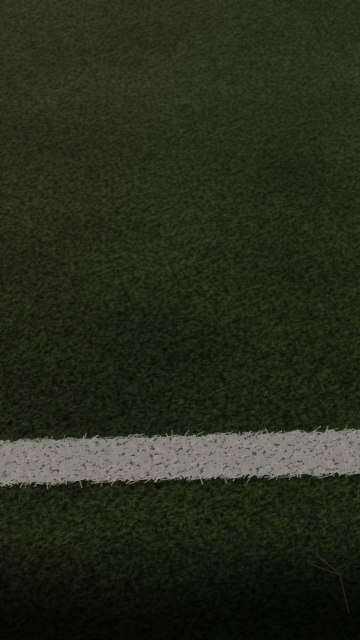
A Shadertoy shader for this texture:

```glsl
// Dim artificial turf receding upward, crossed by a ragged white painted line.

const vec3 TURF_FAR = vec3(0.178, 0.190, 0.115);
const vec3 TURF_MID = vec3(0.122, 0.138, 0.075);
const vec3 TURF_NEAR = vec3(0.032, 0.036, 0.019);
const vec3 GREEN_TINT = vec3(0.91, 1.02, 0.95);
const vec3 PAINT = vec3(0.530, 0.516, 0.490);
const vec3 PAINT_GAP = vec3(0.30, 0.29, 0.25);
const vec3 STRAW = vec3(0.22, 0.19, 0.11);
const float LINE_Y = 0.277;
const float LINE_SLOPE = 0.031;
const float LINE_HALF = 0.034;
const float BLADE_CELL = 0.0075;
const float BLADE_WIDTH = 0.0010;
const float GRAIN_FREQ = 125.0;

vec3 hash3(vec2 p) {
    vec3 q = fract(vec3(p.xyx) * vec3(0.1031, 0.1030, 0.0973));
    q += dot(q, q.yxz + 33.33);
    return fract((q.xxy + q.yzz) * q.zyx);
}

float cornerSlope(vec2 id, vec2 offset) {
    float a = 6.2832 * hash3(id + 71.0).x;
    return dot(vec2(cos(a), sin(a)), offset);
}

float gradientNoise(vec2 p) {
    vec2 i = floor(p), f = fract(p);
    vec2 u = f * f * f * (f * (f * 6.0 - 15.0) + 10.0);
    vec2 e = vec2(0.0, 1.0);
    return mix(mix(cornerSlope(i, f), cornerSlope(i + e.yx, f - e.yx), u.x),
               mix(cornerSlope(i + e, f - e), cornerSlope(i + 1.0, f - 1.0), u.x), u.y);
}

float fbm(vec2 p) {
    float sum = 0.0, amp = 1.0;
    for (int i = 0; i < 3; i++) {
        sum += amp * gradientNoise(p);
        p = mat2(1.6, 1.2, -1.2, 1.6) * p + 7.3;
        amp *= 0.5;
    }
    return sum;
}

float segmentDistance(vec2 p, vec2 a, vec2 b) {
    vec2 ab = b - a;
    return length(p - a - ab * clamp(dot(p - a, ab) / dot(ab, ab), 0.0, 1.0));
}

float stroke(float d, float width, float aa) {
    return 1.0 - smoothstep(width - aa, width + aa, d);
}

float lineDistance(vec2 p) {
    return abs(p.y - LINE_Y - LINE_SLOPE * p.x) - LINE_HALF;
}

// Broad light: dark foreground, warm far field, greener right side
vec3 turfLight(vec2 p) {
    vec3 c = mix(TURF_NEAR, TURF_MID, smoothstep(0.03, 0.20, p.y + 0.012 * sin(p.x * 9.0)));
    c = mix(c, TURF_FAR, smoothstep(0.38, 0.92, p.y));
    float right = smoothstep(0.08, 0.45, p.x) * (1.0 - 0.6 * smoothstep(0.6, 1.0, p.y));
    c *= mix(vec3(1.0), GREEN_TINT, right);
    vec2 hollow = (p - vec2(0.16, 0.39)) / vec2(0.20, 0.09);
    vec2 rightDip = (p - vec2(0.43, 0.74)) / vec2(0.16, 0.09);
    c *= 1.0 - 0.22 * exp(-dot(hollow, hollow)) - 0.13 * exp(-dot(rightDip, rightDip));
    return c * (1.0 + 0.17 * fbm(p * vec2(5.0, 11.0)));
}

// Short scattered blades; those rooted near the line are painted
vec3 addBlades(vec3 color, vec3 turf, vec2 p, float cell, float seed, float aa) {
    vec2 home = floor(p / cell);
    float nearFade = 1.0 - smoothstep(0.25, 0.75, p.y);
    for (int j = -1; j <= 1; j++)
    for (int i = -1; i <= 1; i++) {
        vec2 id = home + vec2(i, j);
        vec3 h = hash3(id + seed);
        float tone = hash3(id + seed + 19.0).y;
        vec2 root = (id + h.xy) * cell;
        float edge = lineDistance(root);
        float painted = step(edge, 0.006 * h.x * h.x - 0.001);
        float rim = painted * smoothstep(-0.006, 0.0, edge);
        float angle = mix(0.1, 2.0, h.z * h.z);
        float size = mix(mix(0.12, 0.42, tone), 0.75, rim);
        vec2 reach = vec2(cos(angle), sin(angle)) * cell * size;
        float cover = stroke(segmentDistance(p, root - reach, root + reach), BLADE_WIDTH, aa);
        vec3 grass = turf * mix(0.45, 2.0, tone * tone);
        vec3 fibre = PAINT * mix(0.86, 1.16, tone);
        color = mix(color, mix(grass, fibre, painted), cover * mix(0.65 * nearFade, 0.75, painted));
    }
    return color;
}

void mainImage(out vec4 fragColor, in vec2 fragCoord) {
    vec2 p = fragCoord / iResolution.y;
    float aa = 0.8 / iResolution.y;

    // Slanted grain shrinks with distance
    vec2 ground = vec2((p.x - 0.28) * (1.0 + 0.6 * p.y), p.y + 0.3 * p.y * p.y);
    vec2 slant = vec2(0.8 * ground.x + 0.35 * ground.y, 1.15 * ground.y - 0.4 * ground.x);
    float grain = fbm(slant * GRAIN_FREQ);
    float clumps = fbm(slant * vec2(42.0, 60.0) + 4.0);
    vec3 turf = turfLight(p);
    float contrast = mix(0.85, 0.32, smoothstep(0.25, 0.95, p.y));
    vec3 color = turf * max(0.1, 1.0 + contrast * (grain + 0.5 * clumps));

    // Painted line with sparse gaps, uneven edges and a dark root shadow
    float edge = lineDistance(p) + 0.006 * grain + 0.006 * clumps;
    float below = step(p.y, LINE_Y + LINE_SLOPE * p.x);
    color *= 1.0 - 0.35 * below * (1.0 - smoothstep(0.0, 0.014, edge));
    vec3 paint = mix(PAINT_GAP, PAINT, smoothstep(-0.60, -0.05, grain + 0.3 * clumps));
    color = mix(color, paint, 1.0 - smoothstep(-0.002, 0.002, edge));
    color = addBlades(color, turf, p, BLADE_CELL, 3.0, aa);
    color = addBlades(color, turf, p, BLADE_CELL * 1.27, 47.0, aa);

    // Dry straw at lower right and a small dark bluish fleck
    vec2 bend = vec2(0.531, 0.102);
    float straw = min(segmentDistance(p, vec2(0.494, 0.134), bend),
                      segmentDistance(p, bend, vec2(0.545, 0.043)));
    straw = min(straw, segmentDistance(p, vec2(0.487, 0.118), bend));
    color = mix(color, STRAW, 0.65 * stroke(straw, 0.001, aa));
    float fleck = length((p - vec2(0.198, 0.505)) / vec2(1.5, 1.0));
    color = mix(color, vec3(0.06, 0.085, 0.10), 0.7 * stroke(fleck, 0.003, 0.002));

    fragColor = vec4(color, 1.0);
}
```
